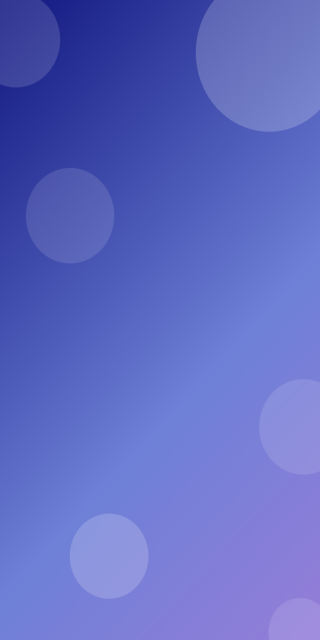
Give the GLSL for this background, as a Shadertoy shader.

```glsl
const float CANVAS_HEIGHT = 1.85; // height in canvas widths, before the vertical stretch
const float FOLD = 0.61;          // where the diagonal gradient changes hue
const int BUBBLE_COUNT = 6;

const vec3 NAVY = vec3(0.063, 0.088, 0.498);
const vec3 PERIWINKLE = vec3(0.431, 0.502, 0.843);
const vec3 LAVENDER = vec3(0.584, 0.490, 0.847);
const vec3 WHITE = vec3(1.0);

// Bubbles: centre x, centre y (fractions of the canvas), radius, opacity
const vec4 BUBBLES[BUBBLE_COUNT] = vec4[](
    vec4(0.050, 0.938, 0.138, 0.14),
    vec4(0.841, 0.918, 0.229, 0.20),
    vec4(0.219, 0.663, 0.138, 0.12),
    vec4(0.948, 0.333, 0.138, 0.12),
    vec4(0.341, 0.131, 0.123, 0.18),
    vec4(0.938, 0.012, 0.099, 0.12)
);

vec3 diagonalGradient(float t, float fold, vec3 start, vec3 middle, vec3 end) {
    vec3 upper = mix(start, middle, clamp(t / fold, 0.0, 1.0));
    return mix(upper, end, clamp((t - fold) / (1.0 - fold), 0.0, 1.0));
}

float discMask(vec2 p, vec2 centre, float radius, float softness) {
    float dist = length(p - centre) - radius;
    return 1.0 - smoothstep(-softness, softness, dist);
}

void mainImage(out vec4 fragColor, in vec2 fragCoord) {
    vec2 uv = fragCoord / iResolution.xy;
    vec2 stretch = vec2(1.0, CANVAS_HEIGHT);
    vec2 p = uv * stretch;

    // Backdrop from the upper left to the lower right
    float t = (p.x + CANVAS_HEIGHT - p.y) / (1.0 + CANVAS_HEIGHT);
    vec3 color = diagonalGradient(t, FOLD, NAVY, PERIWINKLE, LAVENDER);

    // Translucent bubbles
    float softness = 0.75 / iResolution.x;
    for (int i = 0; i < BUBBLE_COUNT; i++) {
        vec4 bubble = BUBBLES[i];
        float mask = discMask(p, bubble.xy * stretch, bubble.z, softness);
        color = mix(color, WHITE, mask * bubble.w);
    }

    fragColor = vec4(color, 1.0);
}
```
